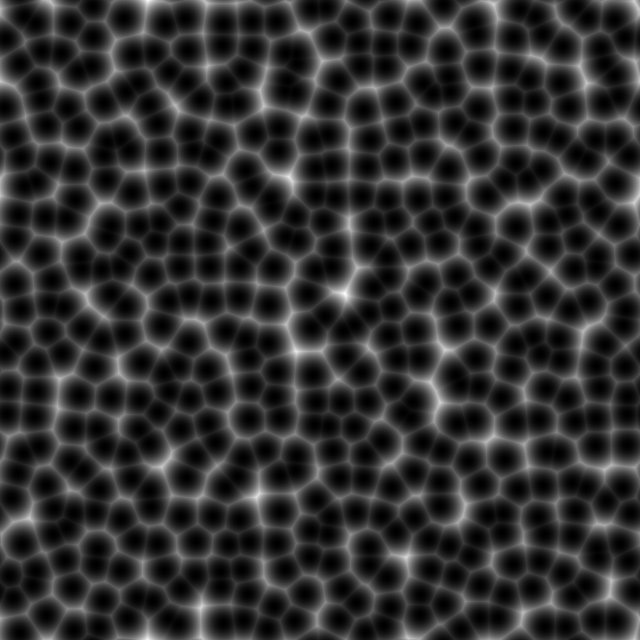
Reproduce this texture procedurally as a Shadertoy shader.

```glsl
// Draws a tiling field of soft black cells divided by glowing grey ridges.

#define CELLS 22       // whole number of cells per side, so it tiles
#define JITTER 0.79    // how far cell centres stray: 0 = grid, 1 = anywhere
#define CONTRAST 0.95  // brightness per squared distance
#define SEED 17u       // picks another arrangement

// Integer hash of a grid cell, giving two values in 0..1
vec2 hashCell(ivec2 cell) {
    uvec2 h = uvec2(cell) * 1664525u + SEED * 1013904223u;
    h.x += h.y * 1664525u;
    h.y += h.x * 1664525u;
    h ^= h >> 16u;
    h.x += h.y * 1664525u;
    h.y += h.x * 1664525u;
    h ^= h >> 16u;
    return vec2(h & 65535u) / 65535.0;
}

// Squared distance to the nearest cell centre, wrapping at the canvas edges
float nearestCentreSquared(vec2 position) {
    ivec2 homeCell = ivec2(floor(position));
    float nearest = 8.0;
    for (int y = -1; y <= 1; y++) {
        for (int x = -1; x <= 1; x++) {
            ivec2 cell = homeCell + ivec2(x, y);
            ivec2 wrapped = (cell + CELLS) % CELLS;
            vec2 centre = vec2(cell) + 0.5 + JITTER * (hashCell(wrapped) - 0.5);
            vec2 offset = centre - position;
            nearest = min(nearest, dot(offset, offset));
        }
    }
    return nearest;
}

void mainImage(out vec4 fragColor, in vec2 fragCoord) {
    vec2 uv = fragCoord / iResolution.xy;
    float brightness = CONTRAST * nearestCentreSquared(uv * float(CELLS));
    fragColor = vec4(vec3(clamp(brightness, 0.0, 1.0)), 1.0);
}
```
